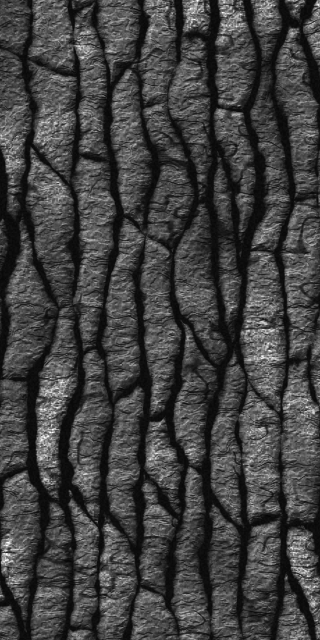
Give the GLSL for this texture, as a Shadertoy shader.

```glsl
// Weathered grey tree bark: tall plates parted by dark, wandering fissures.
// Stretched Voronoi cells form the plates; terraced noise adds flakes, and the
// summed height field is lit from above by finite differences.

#define PLATES vec2(9.0, 2.2)     // plates per canvas width, across and up
#define FISSURE 0.0085            // half width of a fissure
#define WANDER 0.055              // sideways drift of the fissures
#define FLAKES vec2(16.0, 30.0)   // flake frequency
#define FLAKE_STEP 0.0035         // height of one flake layer
#define DOME 0.014                // height of a plate above its rim
#define LIGHT vec2(-0.4, 0.92)    // direction towards the light
#define BARK_TONE 0.35
#define FISSURE_TONE 0.05

float hash(vec2 p) {
    vec3 q = fract(p.xyx * 0.1031);
    q += dot(q, q.yzx + 33.33);
    return fract((q.x + q.y) * q.z);
}

float noise(vec2 p) {
    vec2 i = floor(p), f = fract(p);
    f = f * f * (3.0 - 2.0 * f);
    return mix(mix(hash(i), hash(i + vec2(1, 0)), f.x),
               mix(hash(i + vec2(0, 1)), hash(i + vec2(1, 1)), f.x), f.y);
}

float fbm(vec2 p) {
    float sum = 0.0, gain = 0.533;
    for (int i = 0; i < 4; i++) {
        sum += gain * noise(p);
        p = p * 2.03 + 17.3;
        gain *= 0.5;
    }
    return sum;
}

// Plate centre inside a cell: little sideways jitter keeps columns running
vec2 plateCentre(vec2 cell) {
    vec2 jitter = vec2(hash(cell + 3.7), hash(cell + 51.2)) - 0.5;
    return cell + 0.5 + jitter * vec2(0.5, 0.9);
}

// Signed distance to the nearest fissure wall, negative inside the fissure
float fissureWall(vec2 p) {
    float width = FISSURE * (0.1 + 1.8 * noise(p * vec2(6.0, 4.0) + 40.0));
    float ragged = 0.02 * (fbm(p * vec2(40.0, 30.0)) - 0.5);
    vec2 drift = vec2(fbm(p * vec2(5.0, 3.5)), noise(p * 10.0 + 8.0)) - 0.5;
    vec2 q = (p + drift * vec2(2.0 * WANDER, 0.07)) * PLATES;
    vec2 base = floor(q), home = base, toHome = vec2(9.0);

    for (int y = -1; y <= 1; y++)
    for (int x = -1; x <= 1; x++) {
        vec2 cell = base + vec2(x, y);
        vec2 to = plateCentre(cell) - q;
        if (dot(to, to) < dot(toHome, toHome)) {
            toHome = to;
            home = cell;
        }
    }

    // Upright borders open wide, level ones stay thin cracks
    float wall = 1.0;
    for (int y = -2; y <= 2; y++)
    for (int x = -2; x <= 2; x++) {
        if (x == 0 && y == 0) continue;
        vec2 to = plateCentre(home + vec2(x, y)) - q;
        vec2 across = to - toHome;
        vec2 normal = across * PLATES;
        float len = length(normal);
        float edge = 0.5 * dot(to + toHome, across) / len;
        wall = min(wall, edge - width * mix(0.3, 1.0, abs(normal.x) / len));
    }
    return wall + ragged;
}

// x: surface height, y: distance to the fissure wall
vec2 barkSurface(vec2 p) {
    float wall = fissureWall(p);
    vec2 curl = vec2(noise(p * 30.0), noise(p * 30.0 + 9.0)) - 0.5;
    float layer = 6.0 * fbm((p + 0.015 * curl) * FLAKES);
    float height = FLAKE_STEP * (floor(layer) + smoothstep(0.55, 1.0, fract(layer)));
    height += 0.004 * noise(p * vec2(90.0, 110.0));
    height += DOME * smoothstep(-0.005, 0.03, wall);
    return vec2(height, wall);
}

// Short broken cracks lying across the plates, 0 to 1
float crossCracks(vec2 p) {
    vec2 bend = 0.02 * vec2(noise(p * 25.0), noise(p * 25.0 + 5.0));
    float line = abs(noise((p + bend) * vec2(10.0, 26.0) + 70.0) - 0.5);
    float present = smoothstep(0.42, 0.6, noise(p * vec2(13.0, 9.0) + 20.0));
    return present * (1.0 - smoothstep(0.01, 0.07, line));
}

void mainImage(out vec4 fragColor, in vec2 fragCoord) {
    vec2 p = fragCoord / iResolution.x;

    // Relief lighting
    const float eps = 0.0035;
    vec2 surface = barkSurface(p);
    vec2 slope = vec2(barkSurface(p + vec2(eps, 0)).x,
                      barkSurface(p + vec2(0, eps)).x) - surface.x;
    float lit = -dot(slope / eps, LIGHT);
    lit /= 1.0 + 0.6 * abs(lit);

    // Pale weathered areas, fine grain and speckle
    float weathered = fbm(p * vec2(6.0, 4.0) + 90.0);
    float grain = noise(p * 230.0);
    float tone = BARK_TONE * (0.45 + 1.1 * weathered) * (0.8 + 0.4 * grain);
    tone *= max(1.0 + lit, 0.15);
    tone += 0.25 * smoothstep(0.55, 0.75, weathered) * grain * grain;

    // Shadow near the rims, then cracks and fissures
    tone *= mix(0.6, 1.0, smoothstep(0.0, 0.02, surface.y));
    tone *= 1.0 - 0.6 * crossCracks(p);
    float depth = FISSURE_TONE * (0.6 + 0.8 * grain);
    tone = mix(depth, tone, smoothstep(-0.004, 0.005, surface.y));

    fragColor = vec4(vec3(clamp(tone, 0.0, 1.0)), 1.0);
}
```
